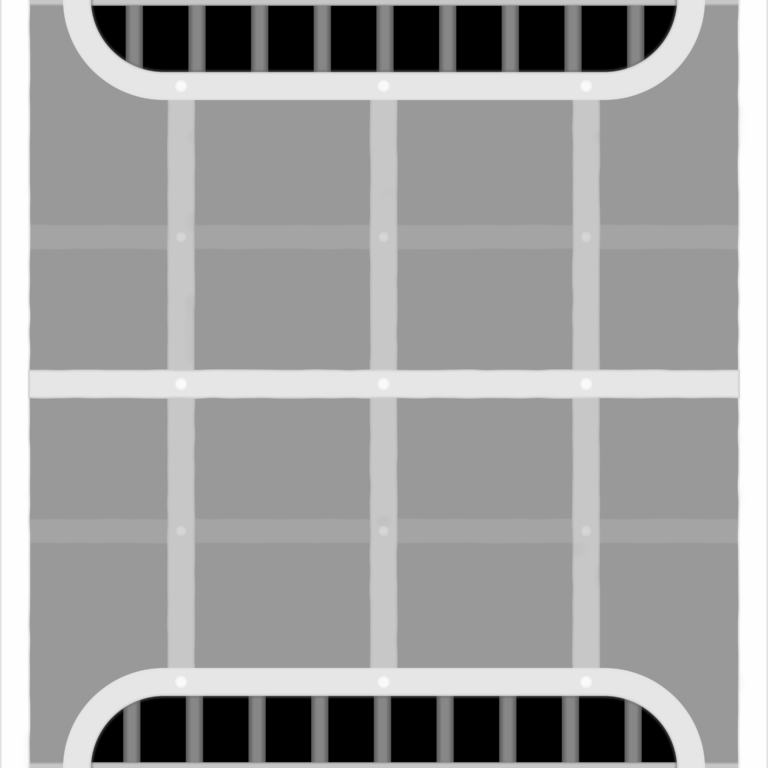
Give the GLSL for this pattern, as a Shadertoy shader.

```glsl
// A riveted grey panel: pale side rails, crossing straps, and a rounded frame
// around a barred dark vent that wraps over the top and bottom seam.
// Each part is a distance function painted in order, with noise-worn edges.

float hash(vec2 p) {
    return fract(sin(dot(p, vec2(127.1, 311.7))) * 43758.55);
}

float noise(vec2 p) {
    vec2 i = floor(p), f = fract(p);
    f = f * f * (3.0 - 2.0 * f);
    return mix(mix(hash(i), hash(i + vec2(1, 0)), f.x),
               mix(hash(i + vec2(0, 1)), hash(i + vec2(1, 1)), f.x), f.y);
}

// Soft coverage of a shape, never sharper than one pixel
float cover(float d) {
    float soft = max(0.0012, 0.8 / iResolution.y);
    return smoothstep(soft, -soft, d);
}

// Lay a strip over the panel, a little darker along its rim
void paint(inout float tone, float shade, float d, float rim) {
    tone = mix(tone, shade - rim * smoothstep(-0.004, 0.0, d), cover(d));
}

void mainImage(out vec4 fragColor, in vec2 fragCoord) {
    vec2 c = fragCoord / iResolution.xy - 0.5;
    vec2 a = abs(c);

    // Wear: slightly wavering edges and sparse smudges
    float waver = (noise(c * 45.0 + 70.0) - 0.5) * 0.0012;
    float smudge = smoothstep(0.72, 0.95, noise(c * 28.0 + 31.0));

    // Distance to the strap grid: three columns, nearest one to this point
    float pitch = 0.2637;
    float columnX = c.x + 0.0005 - pitch * clamp(round(c.x / pitch), -1.0, 1.0);
    float vent = length(vec2(max(a.x - 0.2865, 0.0), a.y - 0.5013)) - 0.1133;
    float frame = abs(vent) - 0.0182;
    float seam = 0.4925 - a.y;

    // Panel and straps
    float tone = 0.6;
    paint(tone, 0.645, abs(a.y - 0.1914) - 0.0158 + waver, 0.01);
    paint(tone, 0.78 - 0.02 * smudge, abs(columnX) - 0.0178 + waver, 0.05);

    // Vent opening with evenly spaced round bars
    float opening = cover(vent);
    float barX = c.x - (c.y > 0.0 ? 0.0013 : -0.002);
    barX -= 0.0816 * round(barX / 0.0816);
    float barTone = 0.53 - 0.15 * smoothstep(0.003, 0.011, abs(barX));
    float inside = mix(0.0, barTone, cover(abs(barX) - 0.0112));
    inside *= 1.0 - 0.3 * smoothstep(0.008, 0.0, -seam - 0.004) * step(seam, 0.0);
    tone = mix(tone, inside, opening);

    // Seam rail, then the rounded frame with a soft inner shadow
    paint(tone, 0.78, seam, 0.12);
    tone = mix(tone, 0.4, 0.5 * opening * smoothstep(0.005, 0.0, frame));
    paint(tone, 0.9, frame, vent < 0.0 ? 0.08 : 0.01);

    // Side rails with faintly grey borders
    float side = 0.461 - a.x + waver;
    paint(tone, 0.995 - 0.02 * smudge * smoothstep(-0.012, 0.0, side), side, 0.12);
    tone -= 0.13 * smoothstep(0.4965, 0.5, a.x);

    // Central crossbar overlaps the side rails a little
    float crossbar = max(a.y - 0.0186, a.x - 0.4635) + waver;
    paint(tone, 0.9 - 0.02 * smudge * smoothstep(-0.01, 0.0, crossbar), crossbar, 0.08);

    // Rivets: bright on crossbar and frame, dim on the faint straps
    for (int row = 0; row < 3; row++) {
        float rowY = row == 0 ? 0.0 : row == 1 ? 0.1914 : 0.388;
        float rivet = length(vec2(columnX, a.y - rowY));
        bool dim = row == 1;
        paint(tone, dim ? 0.84 : 0.98, rivet - (dim ? 0.0068 : 0.0078), 0.03);
    }

    fragColor = vec4(vec3(tone), 1.0);
}
```
